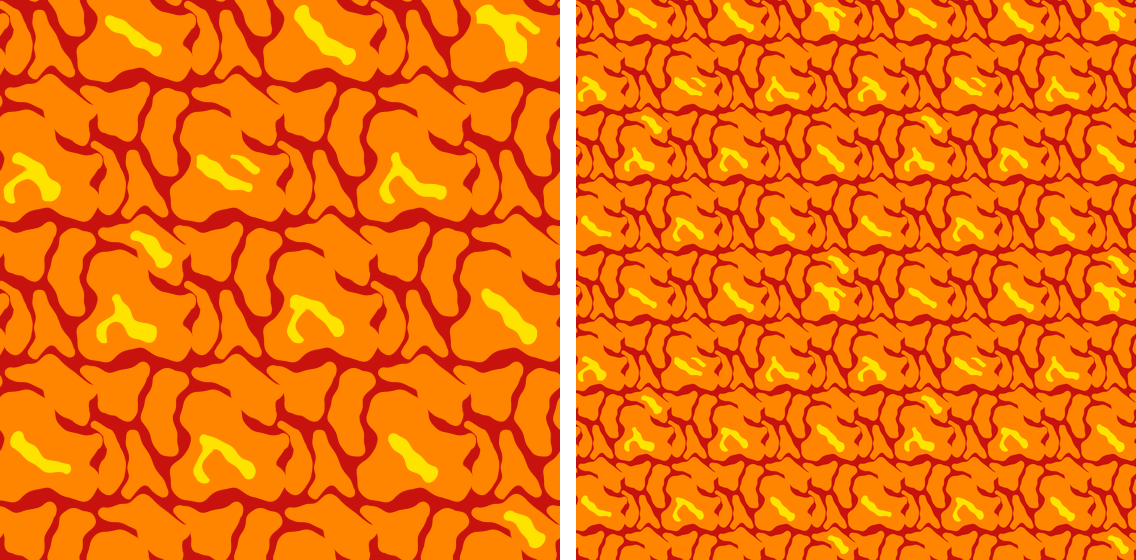
Left, the tile; right, the same tile 2 across and 2 down.
Give the GLSL for this pattern, as a Shadertoy shader.

```glsl
// Tiling lava: orange wavy stones split by dark red channels, with yellow glints.

const vec3 CHANNEL_RED  = vec3(0.78, 0.07, 0.05);
const vec3 STONE_ORANGE = vec3(1.00, 0.52, 0.00);
const vec3 GLINT_YELLOW = vec3(1.00, 0.89, 0.00);

const float CANVAS   = 300.0;             // canvas side in pattern units
const vec2  BRICK    = vec2(100.0, 75.0); // 3 columns, 4 rows per canvas
const vec2  ORIGIN   = vec2(71.9, 134.0); // where the first group of stones sits
const float BLEND    = 4.0;               // rounding where limbs join
const float WOBBLE   = 0.5;               // waviness of the stone outlines
const float GROW     = 0.0;               // widens stones, narrows channels
const float INSET    = 3.0;               // gap from glint to stone edge
const float SOFTNESS = 0.7;               // edge half width in pixels

// Moves p to the copy of the group nearest to centre; id runs from 0 to 11.
vec2 nearestCopy(vec2 p, vec2 centre, out float id) {
    vec2 q = p - centre;
    float row = floor(q.y / BRICK.y + 0.5);
    q -= vec2(0.5 * BRICK.x * mod(row, 2.0), BRICK.y * row);
    float column = floor(q.x / BRICK.x + 0.5);
    q.x -= BRICK.x * column;
    id = mod(column, 3.0) + 3.0 * mod(row, 4.0);
    return q + centre;
}

vec2 stoneSpace(vec2 p, vec2 centre) {
    float id;
    vec2 q = nearestCopy(p, centre, id);
    return q + WOBBLE * sin(q.yx * 0.5 + vec2(0.0, 2.0));
}

float join(float a, float b) {
    float h = max(BLEND - abs(a - b), 0.0) / BLEND;
    return min(a, b) - 0.25 * BLEND * h * h;
}

// Tapered capsule; each end is (x, y, radius).
float limb(vec2 q, vec3 a, vec3 b) {
    vec2 pa = q - a.xy, ba = b.xy - a.xy;
    float h = clamp(dot(pa, ba) / dot(ba, ba), 0.0, 1.0);
    return length(pa - ba * h) - mix(a.z, b.z, h);
}

// The six stones of one group
float bigStone(vec2 p) {
    vec2 q = stoneSpace(p, vec2(0.0, 1.0));
    float d = limb(q, vec3(-13, 19, 12), vec3(-6, 18, 13));
    d = join(d, limb(q, vec3(-10, 18, 13), vec3(0, 0, 17)));
    d = join(d, limb(q, vec3(10, -4, 14), vec3(29, 4, 4.5)));
    d = join(d, limb(q, vec3(8, -8, 13), vec3(21, -17, 10.5)));
    return join(d, limb(q, vec3(-6, -6, 15), vec3(-18, -15, 13)));
}

float beanStone(vec2 p) {
    vec2 q = stoneSpace(p, vec2(-33, 19));
    vec3 neck = vec3(-32.5, 35.5, 7), belly = vec3(-37.8, 18.5, 8.5);
    float d = limb(q, vec3(-26, 37.2, 5.3), neck);
    return min(join(d, limb(q, neck, belly)), limb(q, belly, vec3(-32, 2, 6)));
}

float lobedStone(vec2 p) {
    vec2 q = stoneSpace(p, vec2(-60, 31));
    float d = limb(q, vec3(-58, 31, 10.2), vec3(-46, 42, 4.8));
    d = join(d, limb(q, vec3(-60, 32, 8.5), vec3(-76, 43, 2.8)));
    d = join(d, limb(q, vec3(-57.5, 30, 9.5), vec3(-54, 20.5, 5.3)));
    return join(d, limb(q, vec3(-58, 26, 8), vec3(-67, 22.8, 2.8)));
}

float longStone(vec2 p) {
    vec2 q = stoneSpace(p, vec2(6, 32));
    float d = limb(q, vec3(-15.5, 41, 3.4), vec3(2, 40, 7));
    d = join(d, limb(q, vec3(4.5, 44, 7), vec3(14, 31, 10.5)));
    d = join(d, limb(q, vec3(14, 31, 10), vec3(26.5, 31, 4)));
    return join(d, limb(q, vec3(14, 29, 10), vec3(21.5, 18, 5)));
}

float sickleStone(vec2 p) {
    vec2 q = stoneSpace(p, vec2(-63, -5));
    vec3 hook = vec3(-64.5, 9, 2.8), waist = vec3(-60.8, 1, 3.6), belly = vec3(-61, -9, 7);
    float d = min(limb(q, vec3(-71, 13, 2.2), hook), limb(q, hook, waist));
    return min(min(d, limb(q, waist, belly)), limb(q, belly, vec3(-63.5, -17.5, 6.3)));
}

float forkedStone(vec2 p) {
    vec2 q = stoneSpace(p, vec2(-44, -8));
    vec3 hip = vec3(-46.5, -8, 6.3);
    float d = min(limb(q, vec3(-51.3, 8, 3.3), hip), limb(q, hip, vec3(-34, -23, 2.8)));
    return join(d, limb(q, vec3(-46, -12, 6.2), vec3(-53.8, -23.5, 2.8)));
}

// Bent, lumpy stroke with a radius for each end
float streak(vec2 q, float angle, float halfLength, float bend, vec2 radii) {
    vec2 along = vec2(cos(angle), sin(angle));
    q = vec2(dot(q, along), dot(q, vec2(-along.y, along.x)));
    float t = clamp(q.x / halfLength, -1.0, 1.0);
    q.y += bend * halfLength * (t * t - 0.4) + 0.6 * sin(0.35 * q.x);
    q.y /= sqrt(1.0 + 4.0 * bend * bend * t * t);
    float radius = mix(radii.x, radii.y, 0.5 + 0.5 * t) * (1.0 + 0.15 * sin(0.5 * q.x + 9.0 * bend));
    return length(q - vec2(t * halfLength, 0.0)) - radius;
}

vec4 spread(float id) { return fract(id * vec4(0.618, 0.414, 0.732, 0.236) + 0.1); }

float glints(vec2 p, float big, float slab) {
    float id;
    vec2 q = nearestCopy(p, vec2(0.0), id);
    vec4 h = spread(id);
    vec2 centre = vec2(-1, -3) + 4.0 * (h.yz - 0.5);
    float d = streak(q - centre, -0.92 + 0.4 * h.x, 12.0 + 4.0 * h.y, 0.7 * (h.z - 0.5), vec2(2.0 + 3.0 * h.w, 5.5 - 3.0 * h.x));
    if (h.w < 0.45) d = join(d, streak(q - vec2(-14, -8), 0.8 + h.x, 7.5, 0.45, vec2(2.6, 1.5)));
    if (h.w > 0.80) d = join(d, streak(q - vec2(9, 4), -0.5, 7.0, 0.15, vec2(1.2, 2.6)));
    d = max(d, big + INSET);

    vec2 slabCentre = vec2(9, 34);
    q = nearestCopy(p, slabCentre, id) - slabCentre;
    if (spread(id).x < 0.17) d = min(d, max(streak(q, -0.75, 9.0, 0.2, vec2(3, 4.3)), slab + INSET));
    return d;
}

void mainImage(out vec4 fragColor, in vec2 fragCoord) {
    vec2 p = fragCoord / iResolution.xy * CANVAS - ORIGIN;
    float edge = SOFTNESS * CANVAS / iResolution.y;
    float big = bigStone(p), slab = longStone(p);
    float stones = min(min(big, slab), min(beanStone(p), lobedStone(p)));
    stones = min(stones, min(sickleStone(p), forkedStone(p))) - GROW;

    vec3 color = mix(STONE_ORANGE, CHANNEL_RED, smoothstep(-edge, edge, stones));
    color = mix(GLINT_YELLOW, color, smoothstep(-edge, edge, glints(p, big, slab)));
    fragColor = vec4(color, 1.0);
}
```
